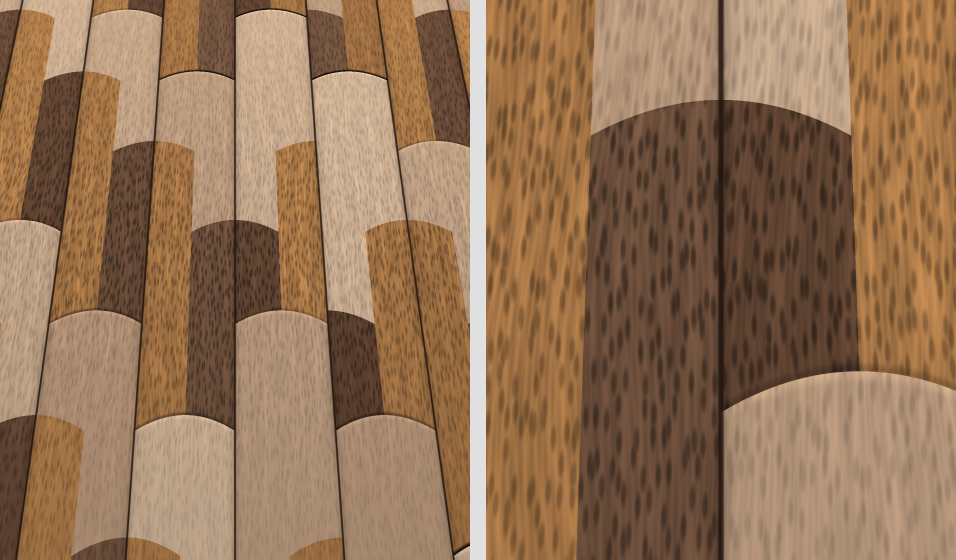
Left: the whole. Right: its middle third, enlarged.
This pattern is drawn by a Shadertoy shader. Its source:

```glsl
// Oak planks laid side by side, seen in perspective, with round-topped stain inlays.
// Each plank is a repeating strip: pale wood, then a gold half and a dark half whose
// arcs meet across the seams. Cellular noise gives pores, layered sines give grain.

const float TOP_WIDTH = 0.1506;   // plank width at the top edge, in canvas widths
const float WIDTH_GAIN = 0.0823;  // growth of that width towards the viewer
const float DEPTH_SCALE = 0.675;  // repeats per unit of inverse plank width
const float ARC_RISE = 0.035;     // height of the round ends, in repeats

vec2 hash2(vec2 p) {
    vec2 q = vec2(dot(p, vec2(127.1, 311.7)), dot(p, vec2(269.5, 183.3)));
    return fract(sin(q) * 43758.5);
}

// Distance to the nearest jittered cell point
float cellDistance(vec2 p) {
    vec2 cell = floor(p), f = p - cell;
    float nearest = 2.0;
    for (int j = -1; j <= 1; j++)
    for (int i = -1; i <= 1; i++) {
        vec2 o = vec2(i, j);
        nearest = min(nearest, length(o + hash2(cell + o) - f));
    }
    return nearest;
}

// Signed brightness of growth rings and fine fibres
float woodGrain(vec2 p, float seed) {
    float bend = 2.2 * sin(p.y * 5.0 + seed * 40.0)
               + 1.1 * sin(p.y * 12.0 + p.x * 5.0 + seed * 17.0);
    float rings = sin(p.x * 27.0 + bend) + 0.6 * sin(p.x * 61.0 - bend * 1.7);
    float fibres = cellDistance(vec2(p.x * 48.0 + bend, p.y * 11.0) + seed * 91.0) - 0.45;
    return 0.028 * rings + 0.22 * fibres;
}

// Short dark dashes along the fibre
float woodPores(vec2 p, float seed) {
    float wobble = 0.02 * sin(p.y * 9.0 + seed * 30.0);
    vec2 q = vec2((p.x + wobble) * 27.0, p.y * 27.0 + p.x * 4.0);
    return smoothstep(0.42, 0.12, cellDistance(q + seed * 57.0));
}

// Parabolic stand-in for a round end, zero at its crown
float arcDrop(float offset) {
    return ARC_RISE * 4.0 * offset * offset;
}

vec3 plankFloor(vec2 uv) {
    // Perspective: across counts planks, along counts repeats
    float down = 1.0 - uv.y;
    float width = TOP_WIDTH + WIDTH_GAIN * down;
    float across = (uv.x - 0.5) / width;
    float along = -DEPTH_SCALE / width;
    float plank = floor(across);
    float x = across - plank;
    float edge = min(x, 1.0 - x);

    // Each plank shifts a quarter repeat; two central planks are mirrored
    bool mirrored = plank >= 0.0 && plank < 2.0;
    float shift = 0.06 + 0.25 * plank + 0.5 * step(0.0, plank);
    float v = along - shift;
    float fromArc = v - arcDrop(x - 0.5);
    float piece = floor(fromArc);
    float pieceFract = fromArc - piece;
    vec2 variation = hash2(vec2(plank, piece) + 7.3);

    // Stain: gold on one half, dark on the other, starting at seam-centred arcs
    float side = mirrored ? 1.0 - x : x;
    float isDark = step(0.5, side);
    float stainStart = 0.25 + 0.25 * isDark + (mirrored ? 0.25 : 0.0);
    float stained = step(stainStart, v - piece - arcDrop(edge));

    vec3 pale = mix(vec3(0.80, 0.69, 0.58), vec3(0.70, 0.57, 0.46), variation.x);
    vec3 gold = mix(vec3(0.69, 0.49, 0.29), vec3(0.60, 0.42, 0.25), variation.y);
    vec3 dark = mix(vec3(0.36, 0.25, 0.18), vec3(0.45, 0.33, 0.25), variation.x);
    vec3 color = mix(pale, mix(gold, dark, isDark), stained);

    // Grain is crisp in the middle and softer towards top and bottom
    float focus = mix(0.4, 1.0, exp(-7.0 * pow(down - 0.45, 2.0)));
    float seed = variation.x + 0.37 * variation.y;
    vec2 grainUv = vec2(x, along);
    float poreDepth = mix(0.13, mix(0.27, 0.36, isDark), stained);
    float contrast = mix(0.75, 1.4, stained);
    color *= 1.0 + focus * contrast * woodGrain(grainUv, seed);
    color *= 1.0 - focus * poreDepth * woodPores(grainUv, seed);

    // Butt joints: a shadow above the arc, a faint lit lip below it
    float jointDepth = mix(0.2, 0.85, smoothstep(0.3, 0.7, variation.y));
    color *= 1.0 - jointDepth * smoothstep(0.010, 0.002, 1.0 - pieceFract);
    color *= 1.0 + 0.12 * smoothstep(0.012, 0.0, pieceFract);

    // Long seams: narrow gap with softly rounded shoulders
    float gap = edge * width;
    color *= 1.0 - 0.22 * exp(-gap / 0.006);
    color = mix(color, vec3(0.13, 0.08, 0.05), 0.85 * smoothstep(0.0030, 0.0008, gap));

    // Light falls off towards the viewer
    return color * (1.07 - 0.16 * down);
}

void mainImage(out vec4 fragColor, in vec2 fragCoord) {
    // Average a 3 by 3 grid of samples for smooth edges
    vec3 sum = vec3(0.0);
    for (int j = -1; j <= 1; j++)
    for (int i = -1; i <= 1; i++)
        sum += plankFloor((fragCoord + vec2(i, j) / 3.0) / iResolution.xy);
    fragColor = vec4(sum / 9.0, 1.0);
}
```
